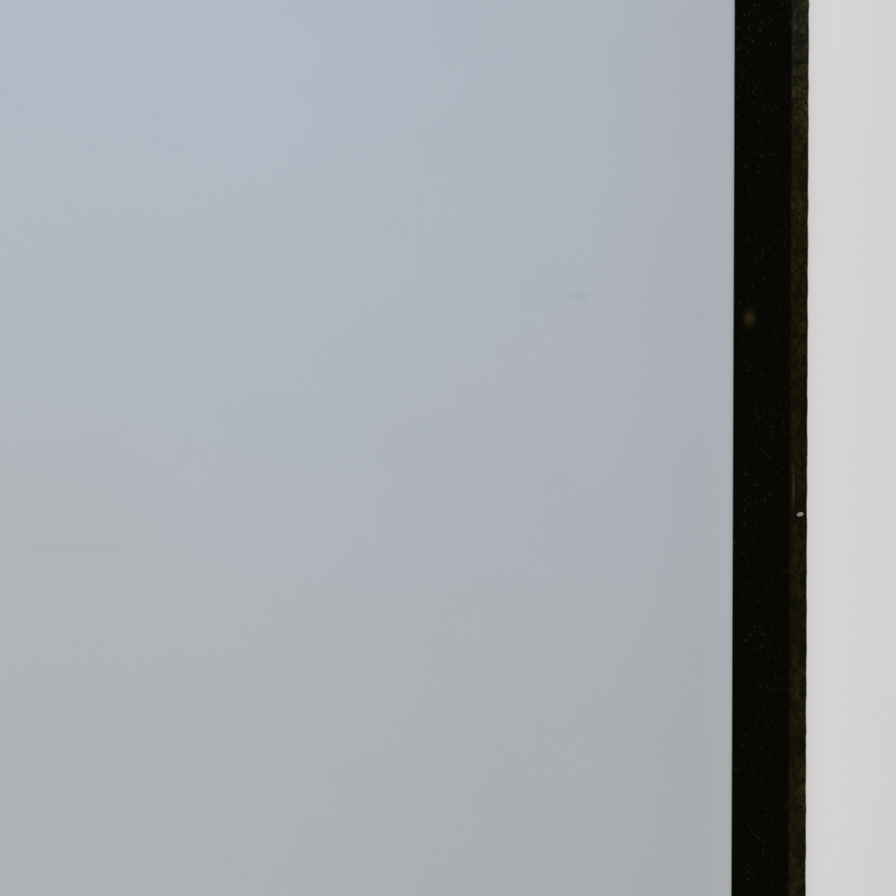
Give the GLSL for this texture, as a WebGL 2 fragment shader.

```glsl
#version 300 es
precision highp float;

#define WALL_TOP vec3(0.700, 0.729, 0.775)
#define WALL_BOTTOM vec3(0.682, 0.700, 0.716)
#define WALL_SHADE vec3(0.635, 0.648, 0.668)
#define PANEL_COLOR vec3(0.825, 0.823, 0.826)
#define BAR_COLOR vec3(0.028, 0.026, 0.012)
#define RUST_COLOR vec3(0.235, 0.205, 0.095)
#define BAR_LEFT 0.8165
#define BAR_RIGHT 0.8990
#define BEVEL_LEFT 0.8800
#define BAR_LEAN 0.0037
#define EDGE_SOFTNESS 0.0013
#define GRAIN 0.004

uniform vec2 u_resolution;
out vec4 fragColor;

vec2 hash2(vec2 p) {
    vec3 q = fract(p.xyx * vec3(0.1031, 0.1030, 0.0973));
    q += dot(q, q.yzx + 33.33);
    return fract((q.xx + q.yz) * q.zy);
}

// Cellular noise: x is the distance to the nearest point, y that cell's value
vec2 cellular(vec2 p) {
    vec2 cell = floor(p);
    vec2 nearest = vec2(8.0, 0.0);
    for (int y = -1; y <= 1; y++) {
        for (int x = -1; x <= 1; x++) {
            vec2 id = cell + vec2(x, y);
            float d = length(id + hash2(id) - p);
            if (d < nearest.x) nearest = vec2(d, hash2(id + 71.7).x);
        }
    }
    return nearest;
}

// Layered, rotated sines, roughly in -1..1
float waves(vec2 p) {
    float sum = 0.0;
    float amp = 0.5;
    for (int i = 0; i < 4; i++) {
        sum += amp * sin(p.x + 1.7 * sin(p.y)) * cos(p.y + sin(p.x * 0.7));
        p = mat2(1.2, 1.6, -1.6, 1.2) * p + 2.3;
        amp *= 0.55;
    }
    return sum;
}

float blob(vec2 p, vec2 center, vec2 size) {
    vec2 d = (p - center) / size;
    return exp(-dot(d, d));
}

vec3 wall(vec2 uv, float gap) {
    vec3 color = mix(WALL_BOTTOM, WALL_TOP, smoothstep(0.0, 1.0, uv.y));
    color += vec3(0.0, 0.003, -0.008) * blob(uv, vec2(0.0, 0.4), vec2(0.3, 0.4));
    // Falloff toward the bar and the lower right
    float shade = 0.25 * smoothstep(0.2, 0.75, uv.x) + 0.25 * smoothstep(0.65, 0.82, uv.x);
    shade += 0.12 * smoothstep(0.45, 0.0, uv.y) * smoothstep(0.1, 0.6, uv.x);
    color = mix(color, WALL_SHADE, shade);
    // Pale rim, stronger low down, then a thin contact shadow
    color += vec3(0.040, 0.042, 0.025) * exp(-gap / 0.012) * (1.0 - 0.7 * uv.y);
    color -= 0.10 * exp(-gap / 0.0025);
    // Faint smudge and horizontal scuff
    color -= 0.025 * blob(uv, vec2(0.647, 0.669), vec2(0.010, 0.005));
    color -= 0.010 * blob(uv, vec2(0.09, 0.390), vec2(0.08, 0.003));
    return color + 0.004 * waves(uv * vec2(9.0, 13.0));
}

vec3 panel(vec2 uv, float gap) {
    vec3 color = PANEL_COLOR + 0.010 * (uv.y - 0.5);
    color += 0.012 * blob(vec2(gap, 0.0), vec2(0.03, 0.0), vec2(0.03, 1.0));
    color -= vec3(0.030, 0.035, 0.060) * exp(-gap / 0.006);
    return color + 0.003 * waves(uv * vec2(11.0, 8.0));
}

vec3 bar(vec2 p, float soft) {
    float bevel = smoothstep(-0.002, 0.002, p.x - BEVEL_LEFT);
    vec2 coarse = cellular(p * vec2(130.0, 95.0));
    vec2 fine = cellular(p * vec2(330.0, 250.0));
    float patches = 0.5 + 0.5 * waves(p * vec2(60.0, 24.0));
    // Sparse specks on the face, dense rust on the bevel
    float specks = smoothstep(0.82, 1.0, fine.y) * smoothstep(0.7, 0.1, fine.x) * patches;
    float rust = 0.20 + 0.55 * patches * fine.y + 0.35 * coarse.y * (1.0 - coarse.x);
    rust *= 0.65 + 0.35 * smoothstep(0.5, 1.0, p.y) + 0.15 * smoothstep(0.4, 0.1, p.y);
    vec3 rustTint = mix(RUST_COLOR, vec3(0.27, 0.26, 0.19), smoothstep(0.75, 1.0, p.y));
    vec3 color = mix(BAR_COLOR, rustTint, mix(0.05 * patches + 0.45 * specks, rust, bevel));
    // Brown fleck and pale chip
    color += vec3(0.15, 0.12, 0.05) * blob(p, vec2(0.834, 0.645), vec2(0.006, 0.008));
    vec2 q = p - vec2(0.8915, 0.426);
    float chip = length(vec2(q.x + q.y, 1.8 * (q.y - 0.5 * q.x))) - 0.005;
    color = mix(color, vec3(0.62, 0.60, 0.55), 0.8 * smoothstep(soft, -soft, chip));
    return color + 0.12 * blob(p, vec2(0.884, 0.455), vec2(0.0012, 0.016));
}

void main() {
    vec2 uv = gl_FragCoord.xy / u_resolution;
    float soft = max(EDGE_SOFTNESS, 0.8 / u_resolution.x);
    // Straighten the slight lean of the bar, with a barely uneven edge
    vec2 p = vec2(uv.x - BAR_LEAN * uv.y, uv.y);
    float wobble = 0.0006 * waves(vec2(3.0, uv.y * 70.0));
    float fromLeft = p.x - BAR_LEFT;
    float fromRight = p.x - BAR_RIGHT + wobble;

    vec3 color = wall(uv, max(-fromLeft, 0.0));
    color = mix(color, bar(p, soft), smoothstep(-soft, soft, fromLeft));
    color = mix(color, panel(uv, max(fromRight, 0.0)), smoothstep(-soft, soft, fromRight));
    color += GRAIN * (hash2(floor(uv * 512.0)).x - 0.5);
    fragColor = vec4(clamp(color, 0.0, 1.0), 1.0);
}
```
